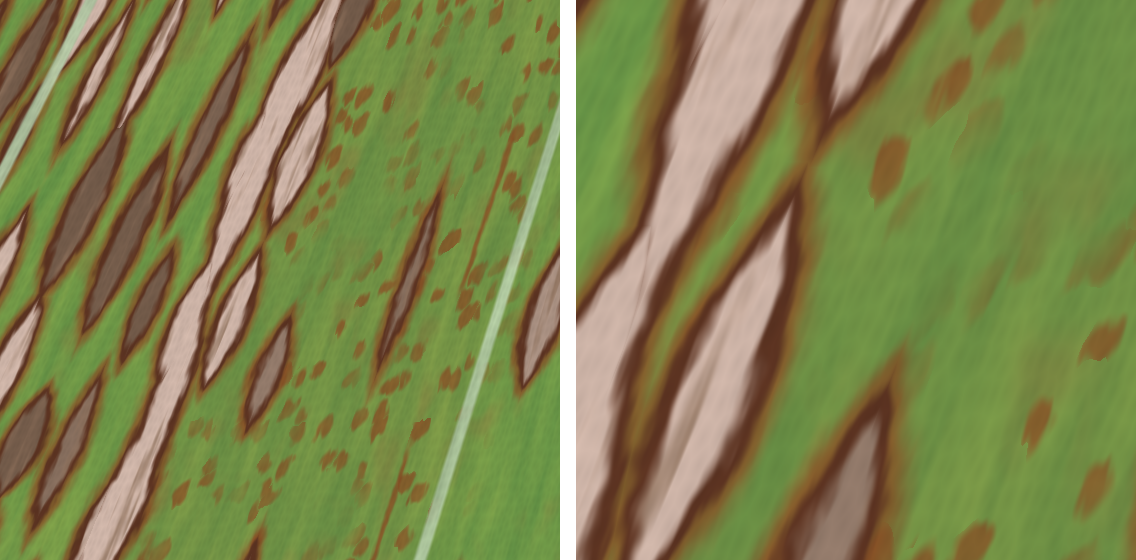
Left: the whole. Right: its middle third, enlarged.
Write a three.js fragment shader that draws this texture.

```glsl
varying vec2 vUv;

const vec3 LEAF_DEEP = vec3(0.36, 0.56, 0.27);
const vec3 LEAF_BRIGHT = vec3(0.49, 0.62, 0.28);
const vec3 OLIVE = vec3(0.50, 0.48, 0.24);
const vec3 RUST = vec3(0.53, 0.30, 0.14);
const vec3 RIM = vec3(0.36, 0.20, 0.13);
const vec3 TAUPE = vec3(0.53, 0.42, 0.34);
const vec3 PALE = vec3(0.81, 0.71, 0.66);
const vec3 VEIN = vec3(0.67, 0.76, 0.62);

const float LEAN = 0.45;             // slope of the fibres at the left
const float FAN = 0.18;              // how much they steepen to the right
const vec2 LESION_CELL = vec2(0.098, 0.30);
const vec2 HALF_WIDTH = vec2(0.019, 0.040);
const vec2 HALF_LENGTH = vec2(0.10, 0.18);
const float STREAK_LANE = 0.17;
const float LEFT_VEIN = -0.35;
const float RIGHT_VEIN = 0.75;
const float RUST_LANE = 0.665;
const vec2 SPECK_GRID = vec2(30.0, 20.0);
const float SOFT = 0.004;

float hash(vec2 p) {
  return fract(sin(dot(p, vec2(127.1, 311.7))) * 43758.5453);
}

// Cellular noise: distance to the nearest point, and its random id
vec2 cellular(vec2 p) {
  vec2 cell = floor(p);
  vec2 nearest = vec2(9.0, 0.0);
  for (int j = -1; j <= 1; j++) {
    for (int i = -1; i <= 1; i++) {
      vec2 c = cell + vec2(float(i), float(j));
      vec2 point = c + 0.15 + 0.7 * vec2(hash(c), hash(c + 37.0));
      float d = length(p - point);
      if (d < nearest.x) nearest = vec2(d, hash(c + 71.0));
    }
  }
  return nearest;
}

// Layered sines, from about -1 to 1
float waves(vec2 p) {
  float sum = 0.0;
  float gain = 0.5;
  for (int i = 0; i < 4; i++) {
    sum += gain * sin(p.x + 1.7 * sin(p.y + float(i))) * cos(0.6 * p.y - 0.4 * p.x);
    p = mat2(1.6, 0.5, -0.5, 1.6) * p + 2.3;
    gain *= 0.62;
  }
  return sum;
}

// Pointed lesions along the fibres: depth inside the edge, and tone
vec2 lesions(vec2 p) {
  vec2 best = vec2(-1.0, 0.0);
  float column = floor(p.x / LESION_CELL.x);
  for (int i = -1; i <= 1; i++) {
    float col = column + float(i);
    float shift = hash(vec2(col, 5.0));
    float row = floor(p.y / LESION_CELL.y + shift);
    for (int j = -1; j <= 1; j++) {
      vec2 id = vec2(col, row + float(j));
      vec2 jitter = 0.3 + 0.4 * vec2(hash(id + 11.0), hash(id + 23.0));
      vec2 center = (id + jitter - vec2(0.0, shift)) * LESION_CELL;
      float size = hash(id + 41.0);
      float chance = mix(0.88, 0.27, smoothstep(0.22, 0.36, center.x));
      float along = (p.y - center.y) / mix(HALF_LENGTH.x, HALF_LENGTH.y, size);
      float width = mix(HALF_WIDTH.x, HALF_WIDTH.y, hash(id + 53.0));
      float depth = width * (1.0 - along * along) - abs(p.x - center.x);
      if (hash(id + 67.0) < chance && depth > best.x) best = vec2(depth, hash(id + 83.0));
    }
  }
  return best;
}

float line(float across, float halfWidth) {
  return 1.0 - smoothstep(halfWidth - SOFT, halfWidth + SOFT, abs(across));
}

void main() {
  // Fibre space: lane across the blade, height along it
  vec2 p = vec2((vUv.x - LEAN * vUv.y) / (1.0 - FAN * vUv.y), vUv.y);
  float blotch = waves(p * vec2(13.0, 6.0));
  float fibre = waves(p * vec2(95.0, 9.0) + 4.0);
  float ragged = waves(p * vec2(120.0, 32.0));
  float grain = cellular(p * vec2(120.0, 50.0)).x - 0.45;

  // Green blade
  float light = 0.55 + 0.35 * blotch + 0.3 * fibre;
  vec3 color = mix(LEAF_DEEP, LEAF_BRIGHT, clamp(light, 0.0, 1.0));
  color = mix(color, OLIVE, 0.55 * smoothstep(0.15, 0.8, waves(p * vec2(26.0, 11.0) + 8.0)));

  // Rust specks, densest between the streak and the right vein
  vec2 speck = cellular(p * SPECK_GRID + 0.25 * ragged);
  float zone = smoothstep(0.12, 0.28, p.x) * (1.0 - smoothstep(0.68, 0.84, p.x));
  float radius = 0.16 + 0.3 * speck.y;
  float spot = 1.0 - smoothstep(radius - 0.16, radius + 0.1, speck.x);
  spot *= step(0.5, speck.y) * zone * smoothstep(-0.5, 0.4, blotch + 0.2);
  color = mix(color, OLIVE, 0.18 * zone);
  color = mix(color, RUST, 0.75 * spot);
  float rustLine = line(p.x - RUST_LANE + 0.004 * ragged, 0.005);
  color = mix(color, RUST, 0.8 * rustLine * smoothstep(-0.3, 0.3, sin(p.y * 11.0 + 1.0)));

  // Lesions joined with the long pale streak
  vec2 lesion = lesions(p);
  float swell = 0.033 + 0.012 * sin(p.y * 9.0 + 0.6) + 0.006 * sin(p.y * 23.0);
  float streak = swell - abs(p.x - STREAK_LANE - 0.008 * sin(p.y * 7.0));
  if (streak > lesion.x) lesion = vec2(streak, 0.9);
  float depth = lesion.x + 0.006 * ragged;

  // Rusty halo, dark rim, then a brown or pale core
  float halo = smoothstep(-0.024, -0.002, depth);
  color = mix(color, mix(OLIVE, RUST, halo), 0.75 * halo);
  vec3 core = mix(TAUPE * 0.85, PALE, smoothstep(0.35, 0.6, lesion.y));
  core = mix(core, TAUPE, 0.75 * smoothstep(0.1, 0.75, fibre));
  core = mix(RIM, core, smoothstep(0.005, 0.016, depth + 0.004 * fibre));
  color = mix(color, core, smoothstep(-SOFT, SOFT, depth));

  // Pale veins
  float veins = max(line(p.x - LEFT_VEIN, 0.013), line(p.x - RIGHT_VEIN, 0.011));
  color = mix(color, VEIN + 0.06 * fibre, 0.9 * veins);

  color *= 1.0 + 0.07 * grain + 0.04 * fibre;
  gl_FragColor = vec4(color, 1.0);
}
```
